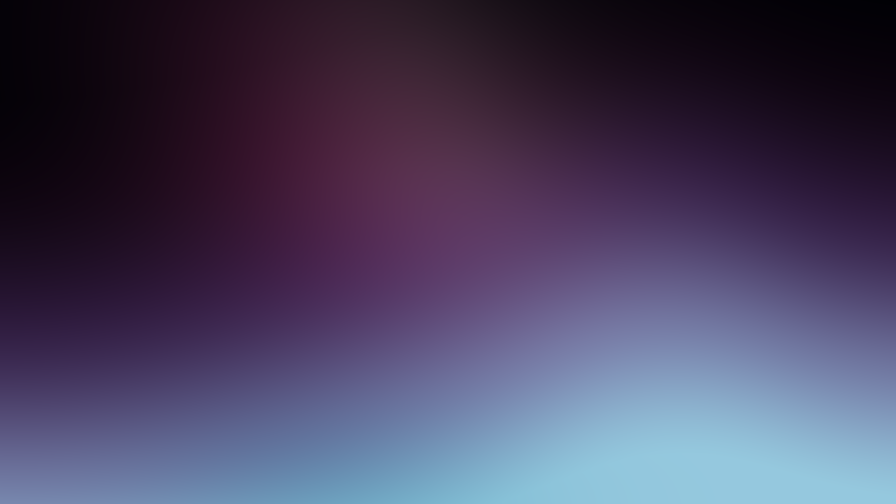
Reproduce this background procedurally as a Shadertoy shader.

```glsl
// A soft dusk gradient: pale blue horizon light rising into black, with a plum glow.

// Sky colours from the horizon (0) to the zenith (4)
const vec3 SKY[5] = vec3[5](
    vec3(0.585, 0.785, 0.870),
    vec3(0.440, 0.470, 0.630),
    vec3(0.220, 0.150, 0.300),
    vec3(0.070, 0.030, 0.085),
    vec3(0.002, 0.001, 0.018));

// Horizon: how far the light sinks at the left and swells at the right
const float LEFT_SINK   = 0.20;
const float SINK_REACH  = 0.70;
const float SWELL       = 0.10;
const float SWELL_X     = 0.76;
const float SWELL_WIDTH = 0.17;

// Plum glow: centre, slant and reach on each side
const vec2  GLOW_CENTRE = vec2(0.43, 0.70);
const float GLOW_SLANT  = 0.18;
const vec2  GLOW_LOW    = vec2(0.25, 0.30);   // reach to the left and down
const vec2  GLOW_HIGH   = vec2(0.225, 0.46);  // reach to the right and up
const vec3  GLOW_LEFT   = vec3(0.240, 0.085, 0.165);
const vec3  GLOW_RIGHT  = vec3(0.275, 0.185, 0.220);

// Cooler, deeper blue along the lower edge
const vec2 COOL_CENTRE = vec2(0.38, 0.0);
const vec2 COOL_REACH  = vec2(0.22, 0.20);
const vec3 COOL_LOSS   = vec3(0.115, 0.060, 0.055);

float bell(vec2 offset, vec2 reach) {
    vec2 q = offset / reach;
    return exp(-dot(q, q));
}

// Smooth cubic curve through the sky colours
vec3 skyColour(float height) {
    float t = clamp(height, 0.0, 1.0) * 4.0;
    int i = min(int(t), 3);
    float f = t - float(i);
    vec3 a = SKY[max(i - 1, 0)];
    vec3 b = SKY[i];
    vec3 c = SKY[i + 1];
    vec3 d = SKY[min(i + 2, 4)];
    return b + 0.5 * f * (c - a + f * (2.0 * a - 5.0 * b + 4.0 * c - d
             + f * (3.0 * (b - c) + d - a)));
}

// Vertical offset of the sky at position x
float horizonShift(float x) {
    float sink = LEFT_SINK * (1.0 - smoothstep(0.0, SINK_REACH, x));
    float s = (x - SWELL_X) / SWELL_WIDTH;
    return sink - SWELL * exp(-s * s);
}

vec3 plumGlow(vec2 uv) {
    vec2 p = uv - GLOW_CENTRE;
    p.x += GLOW_SLANT * p.y;
    vec2 reach = mix(GLOW_LOW, GLOW_HIGH, step(0.0, p));
    vec3 tint = mix(GLOW_LEFT, GLOW_RIGHT, smoothstep(-0.20, 0.15, p.x));
    return tint * bell(p, reach);
}

void mainImage(out vec4 fragColor, in vec2 fragCoord) {
    vec2 uv = fragCoord / iResolution.xy;

    vec3 colour = skyColour(uv.y + horizonShift(uv.x));
    colour -= COOL_LOSS * bell(uv - COOL_CENTRE, COOL_REACH);
    colour += plumGlow(uv);

    fragColor = vec4(clamp(colour, 0.0, 1.0), 1.0);
}
```
